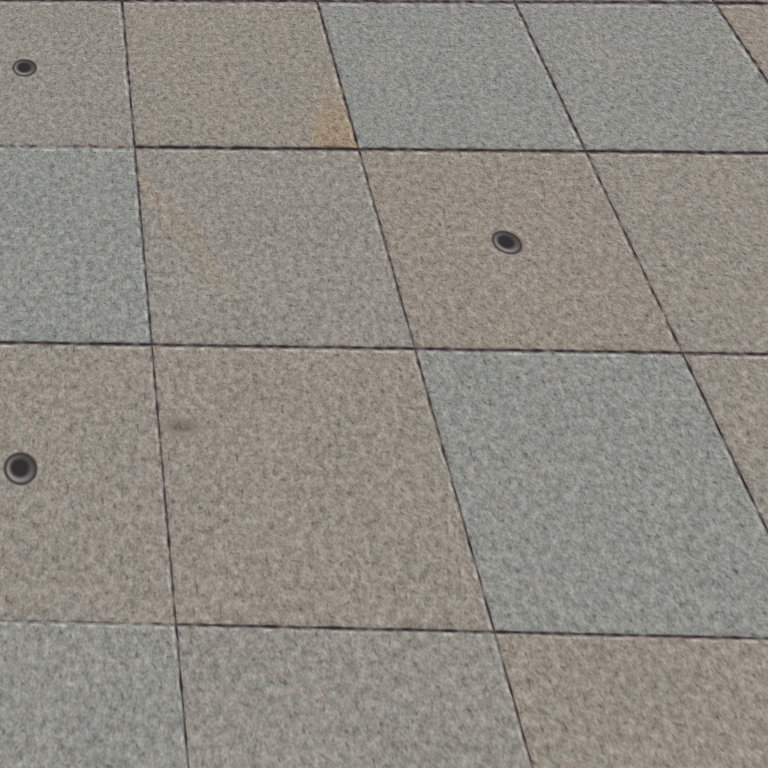
This texture is drawn by a WebGL 2 fragment shader. Its source:

```glsl
#version 300 es
precision highp float;
// Worn granite paving slabs in perspective, with dark joints and round drains.
uniform vec2 u_resolution;
out vec4 fragColor;

float hash(vec2 p) {
  vec3 q = fract(p.xyx * vec3(0.1031, 0.1030, 0.0973));
  q += dot(q, q.yzx + 33.33);
  return fract((q.x + q.y) * q.z);
}

vec2 gradient(vec2 cell) {
  float angle = 6.2832 * hash(cell);
  return vec2(cos(angle), sin(angle));
}

float gradientNoise(vec2 p) {
  vec2 i = floor(p), f = p - i;
  vec2 w = f * f * f * (f * (f * 6.0 - 15.0) + 10.0);
  vec2 e = vec2(0.0, 1.0);
  float low = mix(dot(gradient(i), f), dot(gradient(i + e.yx), f - e.yx), w.x);
  float high = mix(dot(gradient(i + e), f - e), dot(gradient(i + 1.0), f - 1.0), w.x);
  return mix(low, high, w.y);
}

// Octaves of noise, each turned so that the lattices never line up
float fbm(vec2 p, int octaves, float gain) {
  float sum = 0.0, amplitude = 1.0;
  for (int i = 0; i < octaves; i++) {
    sum += amplitude * gradientNoise(p);
    p = mat2(1.5, 1.1, -1.1, 1.5) * p + 17.3;
    amplitude *= gain;
  }
  return sum;
}

// Warmth of each slab, from grey (0) to brown (1), five columns per row
const float WARMTH[20] = float[20](
  0.62, 0.75, 0.12, 0.15, 1.00,
  0.00, 0.58, 1.00, 0.72, 0.60,
  0.78, 0.85, 0.10, 0.75, 0.70,
  0.18, 0.50, 0.88, 0.50, 0.50);

vec3 slabColor(vec2 slab, vec2 local, vec2 tile) {
  ivec2 index = ivec2(clamp(slab + vec2(1.0, 0.0), vec2(0.0), vec2(4.0, 3.0)));
  float mottle = fbm(tile * 4.0 + slab * 5.7, 4, 0.6);
  float warmth = WARMTH[index.y * 5 + index.x] + 0.12 * mottle;
  vec3 color = mix(vec3(0.557, 0.562, 0.544), vec3(0.579, 0.547, 0.508), warmth);
  color += 0.014 * mottle;

  // Speckled grain with dark mineral flecks
  float grain = fbm(tile * vec2(33.0, 29.0) + slab * 3.1, 3, 1.0);
  float fleck = gradientNoise(tile * vec2(58.0, 47.0) + 31.0);
  color += 0.088 * grain - 0.09 * smoothstep(0.22, 0.55, fleck);
  color += 0.022 * gradientNoise(tile * 41.0 + 80.0) * vec3(1.0, -0.3, -0.8);

  // Rust in one corner, a slanting rust streak and a dark blot
  float rust = 0.0;
  if (slab == vec2(0.0)) {
    float edge = local.x - 0.78 - 0.3 * (1.0 - local.y);
    rust = 0.7 * smoothstep(-0.04, 0.04, edge) * smoothstep(0.45, 0.95, local.y);
  } else if (slab == vec2(0.0, 1.0)) {
    float across = local.x - 0.55 * (local.y - 0.15) + 0.05 * mottle;
    rust = 0.35 * exp(-pow(across / 0.05, 2.0)) * smoothstep(0.95, 0.5, local.y);
  } else if (slab == vec2(0.0, 2.0)) {
    vec2 blot = (local - vec2(0.08, 0.33)) / vec2(0.05, 0.025);
    color -= 0.2 * exp(-dot(blot, blot)) * clamp(0.7 + 1.2 * grain, 0.0, 1.5);
  }
  return color + rust * vec3(0.05, -0.01, -0.075);
}

// Metal cup: dark rim, grey ring and nearly black hole
vec3 addDrain(vec3 color, vec2 offset, float blur) {
  float r = length(offset);
  color = mix(color, vec3(0.25, 0.23, 0.23), smoothstep(0.059 + blur, 0.059 - blur, r));
  vec3 metal = vec3(0.44, 0.42, 0.41) - 2.2 * (offset.x - offset.y);
  color = mix(color, metal, smoothstep(0.050 + blur, 0.050 - blur, r));
  float hole = length(offset + vec2(0.003, 0.002));
  return mix(color, vec3(0.20, 0.19, 0.20), smoothstep(0.037 + blur, 0.031 - blur, hole));
}

void main() {
  vec2 p = gl_FragCoord.xy / u_resolution.y;
  p.y = 1.0 - p.y;

  // Perspective from the canvas back to the paving plane, one unit per slab
  mat3 planeToCanvas = mat3(0.2516, 0.0012, -0.006, -0.0059, 0.1669, -0.128, 0.1589, 0.0, 1.0);
  vec3 plane = inverse(planeToCanvas) * vec3(p, 1.0);
  vec2 tile = plane.xy / plane.z;
  vec2 dx = dFdx(tile), dy = dFdy(tile);
  vec2 perCanvas = vec2(length(vec2(dx.x, dy.x)), length(vec2(dx.y, dy.y))) * u_resolution.y;

  vec2 slab = floor(tile), local = tile - slab;
  vec3 color = slabColor(slab, local, tile);

  // Drains sit at slab centres on a staggered lattice
  if (mod(slab.x + 2.0 * slab.y, 4.0) == 3.0)
    color = addDrain(color, local - 0.5, 0.003 + perCanvas.x / u_resolution.y);

  // Joints: signed canvas distance, uneven width and strength per segment
  vec2 line = round(tile);
  vec2 wobble = vec2(gradientNoise(tile.yx * 9.0), gradientNoise(tile * 9.0 + 50.0));
  vec2 side = (tile - line) / perCanvas + 0.0006 * wobble;
  vec2 strength = vec2(hash(vec2(line.x, slab.y) + 7.0), hash(vec2(slab.x, line.y) + 23.0));
  strength = mix(vec2(0.60, 0.68), vec2(0.85, 1.0), strength);
  if (slab.x < 0.0 && mod(line.y, 2.0) == 1.0) strength.y = 0.25;
  vec2 rough = vec2(gradientNoise(tile * 25.0), gradientNoise(tile * 21.0 + 31.0));
  vec2 spread = vec2(0.0017, 0.0022) * (0.65 + 0.35 * strength) + 0.0012 * rough;
  vec2 joint = exp(-pow(abs(side) / (spread + 0.15 / u_resolution.y), vec2(2.2)));
  joint *= clamp(strength + 0.8 * rough.yx + 0.5 * wobble, 0.0, 1.0);

  // Pale chipped edges and grime beside the joints
  vec2 chip = exp(-pow((side + vec2(0.0045, -0.0050)) / 0.0018, vec2(2.0)));
  color += 0.13 * dot(chip, clamp(0.45 + 1.6 * rough.yx, 0.0, 1.0));
  vec2 grime = exp(-abs(side) / 0.004) * clamp(0.25 + 1.5 * rough, 0.0, 1.0);
  color -= 0.08 * max(grime.x, grime.y);
  color = mix(color, vec3(0.20, 0.16, 0.18), max(joint.x, joint.y));
  fragColor = vec4(clamp(color, 0.0, 1.0), 1.0);
}
```
